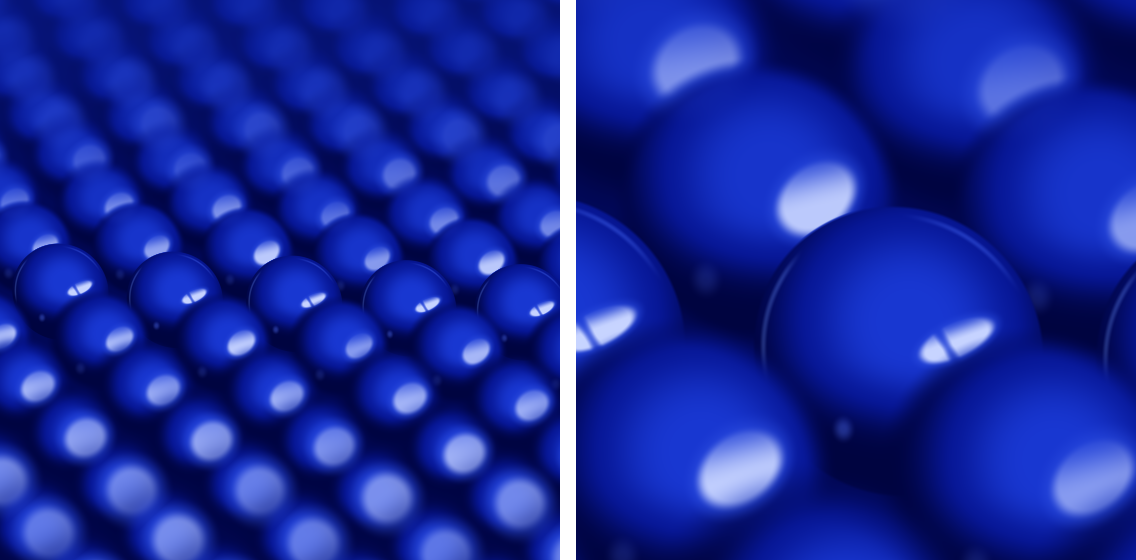
Left: the whole. Right: its middle third, enlarged.
A WebGL 1 fragment shader for this pattern:

```glsl
precision highp float;
// Staggered rows of glossy blue beads receding through a shallow depth of field.
uniform vec2 u_resolution;

float hash(vec2 p) {
  return fract(sin(dot(p, vec2(127.1, 311.7))) * 43758.5453);
}

// Soft ellipse: 1 inside, fading to 0 around its edge.
float softSpot(vec2 p, vec2 size, float softness) {
  return 1.0 - smoothstep(1.0 - softness, 1.0 + softness, length(p / size));
}

// Lays one bead over the colour; q is in bead radii, row 0 is in focus.
void addBead(inout vec3 color, inout float glow, vec2 q, float row, float seed) {
  float defocus = clamp(abs(row) / 4.0, 0.0, 1.0);
  float focus = max(0.0, 1.0 - abs(row));
  float near = clamp(row / 3.0, 0.0, 1.0);
  float far = clamp(-row / 6.0, 0.0, 1.0);
  float blur = clamp(abs(row) * (row > 0.0 ? 0.17 : 0.13), 0.02, 0.7);
  float dist = length(q);
  float cover = 1.0 - smoothstep(1.0 - blur, 1.0 + 0.4 * blur, dist);

  // Body: lit from above, falling to navy underneath and at the rim.
  float reach = length(q - vec2(0.08 + 0.22 * near, 0.2 - 0.12 * near));
  float lit = 1.0 - smoothstep(0.0, mix(1.28, 1.1, near), reach);
  lit *= smoothstep(-1.0, 0.0, q.y);
  vec3 body = mix(vec3(0.0, 0.014, 0.25), vec3(0.025, 0.085, 0.58), smoothstep(0.0, 0.42, lit));
  vec3 bright = mix(vec3(0.095, 0.215, 0.82), vec3(0.06, 0.15, 0.68), far);
  body = mix(body, bright, smoothstep(0.3, 0.95, lit));

  // Broken rim reflections on the beads in focus.
  float rim = smoothstep(0.03, 0.0, abs(dist - 0.93));
  float rimSide = smoothstep(0.75, 0.95, q.x * 0.5 + q.y * 0.8)
                + 0.9 * smoothstep(0.82, 0.93, -q.x + 0.25 * q.y);
  body += vec3(0.13, 0.17, 0.2) * rim * rimSide * focus;

  // Faint secondary reflection low on the left.
  float speck = softSpot(q - vec2(-0.38, -0.55), vec2(0.05, 0.06) + 0.1 * defocus, 0.8);
  body += vec3(0.12, 0.16, 0.26) * speck * max(0.0, 1.0 - 2.0 * defocus);

  color = mix(color, body, cover);
  glow *= 1.0 - cover * mix(1.0, 0.25, defocus);

  // Highlight: a slanted streak in focus, a round bokeh disc out of focus.
  vec2 h = q - mix(vec2(0.4, 0.1), vec2(0.42, -0.02), defocus);
  h.y -= 0.4 * h.x * (1.0 - defocus);
  vec2 size = mix(vec2(0.27, 0.15), vec2(0.56), sqrt(defocus) * defocus);
  size.y += 0.12 * smoothstep(0.0, 0.25, defocus) * (1.0 - defocus);
  float spot = softSpot(h, size, mix(0.25, 0.42, defocus));
  float split = smoothstep(0.05, 0.0, abs(h.x + 0.5 * h.y + 0.08));
  spot *= 1.0 - 0.4 * split * focus;
  spot *= mix(smoothstep(-1.8, 0.3, -h.y / size.y), 1.0, defocus);
  float strength = row > 0.0 ? 1.03 - 0.04 * row : exp(-0.045 * row * row);
  float variation = mix(mix(0.72, 1.0, seed), 1.0, focus);
  glow = max(glow, spot * strength * variation);
}

void main() {
  vec2 uv = gl_FragCoord.xy / u_resolution;
  vec3 color = vec3(0.005, 0.03, 0.34);
  float glow = 0.0;

  // Rows from back to front, widening toward the viewer.
  for (int j = 0; j < 18; j++) {
    float row = float(j) - 10.0;
    float spacing = 0.206 + 0.0065 * row;
    float rowY = 0.46 - 0.0814 * row - 0.00098 * row * row - 0.04 * (uv.x - 0.5);
    float along = (uv.x - 0.5) / spacing - 0.1 - 0.38 * row - 0.003 * row * row;

    // The two nearest beads of the row.
    for (int n = 0; n < 2; n++) {
      float index = floor(along) + float(n);
      vec2 id = vec2(index, row);
      vec2 jitter = vec2(hash(id), hash(id + 17.3)) - 0.5;
      vec2 q = vec2(along - index, (uv.y - rowY) / spacing) / 0.42;
      addBead(color, glow, q + 0.11 * jitter, row, hash(id + 41.9));
    }
  }

  // Haze over the distant rows, then the highlights.
  color = mix(color, vec3(0.04, 0.12, 0.6), 0.55 * smoothstep(0.6, 1.0, uv.y));
  vec3 shine = mix(vec3(0.18, 0.31, 0.88), vec3(0.78, 0.83, 1.0), smoothstep(0.3, 1.0, glow));
  color = mix(color, shine, min(1.0, glow * 1.05));
  gl_FragColor = vec4(color, 1.0);
}
```
